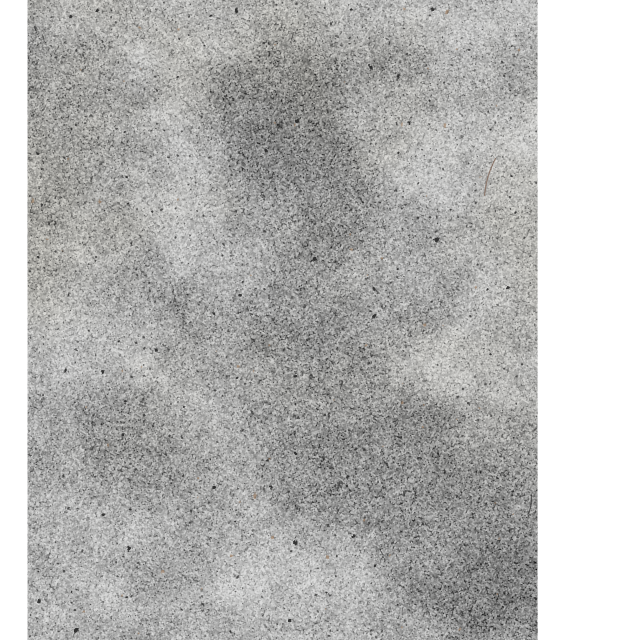
Reproduce this texture procedurally as a Shadertoy shader.

```glsl
const float SLAB_LEFT = 0.043;
const float SLAB_RIGHT = 0.840;
const vec3 MARGIN_WHITE = vec3(1.0);
const vec3 COOL_TINT = vec3(0.998, 1.0, 0.997);
const vec3 WARM_TINT = vec3(1.006, 1.0, 0.970);
const vec3 PORE_BLACK = vec3(0.15, 0.15, 0.15);
const vec3 RUST = vec3(0.60, 0.45, 0.32);
const vec3 SCRATCH_BROWN = vec3(0.47, 0.36, 0.30);
const float BASE_TONE = 0.677;
const float STAIN_CONTRAST = 0.43;
const float MOTTLE_CONTRAST = 0.13;
const float FINE_GRAIN = 0.27;
const float COARSE_GRAIN = 0.10;
const float PIT_DEPTH = 0.21;

float hash(vec2 p) {
    vec3 q = fract(p.xyx * 0.1031);
    q += dot(q, q.yzx + 33.33);
    return fract((q.x + q.y) * q.z);
}

float valueNoise(vec2 p) {
    vec2 cell = floor(p);
    vec2 f = fract(p);
    f = f * f * (3.0 - 2.0 * f);
    float low = mix(hash(cell), hash(cell + vec2(1.0, 0.0)), f.x);
    float high = mix(hash(cell + vec2(0.0, 1.0)), hash(cell + 1.0), f.x);
    return mix(low, high, f.y);
}

float fbm(vec2 p) {
    float sum = 0.0;
    float weight = 0.46;
    for (int octave = 0; octave < 6; octave++) {
        sum += weight * valueNoise(p);
        p = mat2(1.6, 1.2, -1.2, 1.6) * p + 17.3;
        weight *= 0.57;
    }
    return sum;
}

// Noise on a turned lattice, so that no rows or columns show
float turnedNoise(vec2 uv, float frequency, float angle) {
    float c = cos(angle);
    float s = sin(angle);
    return valueNoise(mat2(c, s, -s, c) * uv * frequency + 700.0);
}

// Coverage of ragged specks, at most one in each grid cell
float specks(vec2 uv, float cells, float chance, float minR, float maxR, float seed, float soft) {
    vec2 id = floor(uv * cells) + seed;
    vec2 centre = 0.25 + 0.5 * vec2(hash(id + 3.7), hash(id + 91.2));
    vec2 offset = (fract(uv * cells) - centre) / cells;
    float angle = 6.2832 * hash(id + 41.9);
    offset = mat2(cos(angle), sin(angle), -sin(angle), cos(angle)) * offset;
    offset.x *= mix(0.55, 1.0, hash(id + 12.4));
    float size = hash(id + 57.1);
    float radius = mix(minR, maxR, size * size * size);
    float ragged = (turnedNoise(uv, 420.0, 0.9) - 0.5) * radius;
    float present = step(hash(id + 23.8), chance);
    return present * (1.0 - smoothstep(-soft, soft, length(offset) + ragged - radius));
}

// Thin bent scratch from a to b
float scratch(vec2 uv, vec2 a, vec2 b, float bend, float width, float soft) {
    vec2 along = b - a;
    float t = clamp(dot(uv - a, along) / dot(along, along), 0.0, 1.0);
    vec2 normal = normalize(vec2(-along.y, along.x));
    vec2 nearest = a + along * t + normal * bend * sin(3.1416 * t);
    return 1.0 - smoothstep(width - soft, width + soft, length(uv - nearest));
}

void mainImage(out vec4 fragColor, in vec2 fragCoord) {
    vec2 uv = fragCoord / iResolution.y;
    float pixel = 1.0 / iResolution.y;
    float soft = max(pixel * 0.7, 0.0010);

    // Cloudy stains, slightly stretched sideways
    vec2 warp = vec2(fbm(uv * 5.0 + 8.0), fbm(uv * 5.0 + 31.0)) - 0.5;
    float stain = fbm(uv * vec2(3.6, 5.0) + warp * 1.2 + vec2(24.2, 39.6)) - 0.51;
    float mottle = fbm(uv * vec2(32.0, 44.0) + 63.0) - 0.51;
    float tone = BASE_TONE + STAIN_CONTRAST * stain + MOTTLE_CONTRAST * mottle;

    // Sandy grain, rougher inside the dark stains
    float roughness = clamp(1.0 - 1.2 * stain, 0.75, 1.2);
    float grain = FINE_GRAIN * (turnedNoise(uv, 455.0, 0.55) - 0.5);
    grain += COARSE_GRAIN * (turnedNoise(uv, 270.0, 1.05) - 0.5);
    grain -= PIT_DEPTH * smoothstep(0.66, 0.95, turnedNoise(uv, 380.0, 0.3));
    tone = min(tone + roughness * grain, 0.86);

    float warmth = smoothstep(0.3, 0.7, fbm(uv * 3.0 + 52.0)) * smoothstep(0.1, 0.6, uv.y);
    vec3 concrete = tone * mix(COOL_TINT, WARM_TINT, warmth);

    // Rust flecks, small pores and larger holes
    float rust = specks(uv, 34.0, 0.07, 0.0010, 0.0026, 210.0, soft);
    float pores = specks(uv, 96.0, 0.22, 0.0006, 0.0016, 320.0, soft);
    float holes = specks(uv, 23.0, 0.20, 0.0013, 0.0033, 450.0, soft);
    concrete = mix(concrete, RUST, 0.55 * rust);
    concrete = mix(concrete, PORE_BLACK, max(0.7 * pores, 0.9 * holes));

    // Two hairline scratches near the right side
    float longScratch = scratch(uv, vec2(0.757, 0.695), vec2(0.774, 0.752), 0.003, 0.0009, soft);
    float shortScratch = scratch(uv, vec2(0.826, 0.198), vec2(0.830, 0.228), -0.002, 0.0010, soft);
    concrete = mix(concrete, SCRATCH_BROWN, 0.75 * longScratch);
    concrete = mix(concrete, PORE_BLACK, 0.65 * shortScratch);

    // Slab between white margins
    float slab = smoothstep(-pixel, pixel, min(uv.x - SLAB_LEFT, SLAB_RIGHT - uv.x));
    fragColor = vec4(mix(MARGIN_WHITE, concrete, slab), 1.0);
}
```
